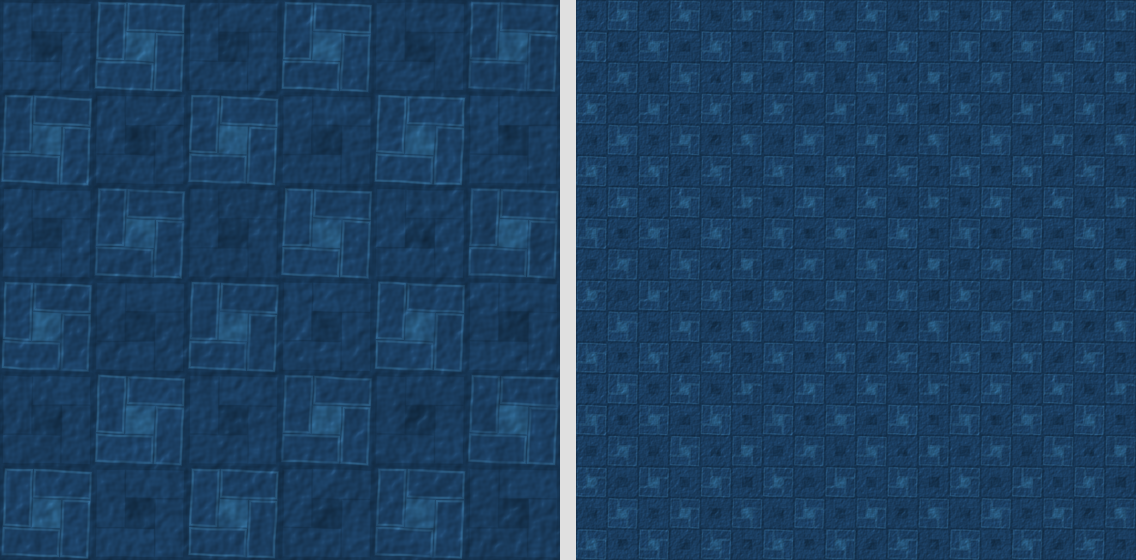
Left, the tile; right, the same tile 3 across and 3 down.
This pattern is drawn by a WebGL 1 fragment shader. Its source:

```glsl
precision highp float;
// Six by six checkerboard of embossed blue tiles. Each tile is a pinwheel of four
// blocks around a square, outlined in light or dark blue by box distances.
// Wrapping gradient noise adds the hammered relief, the wobble and the wear.
uniform vec2 u_resolution;

const float TILES = 6.0;           // repeats across and down, even for the checker
const float TILE_HALF = 0.472;     // half tile size, in cells
const float CORE_HALF = 0.158;     // half size of the central square
const float LIGHT_TURN = 0.040;    // clockwise lean of light tiles, radians
const float DARK_TURN = 0.012;
const float LINE_DEPTH = 0.016;    // outline position inside each block
const float LINE_HALF = 0.013;
const float GROOVE = 0.007;
const float WOBBLE = 0.012;
const float RELIEF = 0.40;
const float RELIEF_FREQ = 46.0;    // whole number of noise cells per canvas
const vec2 LIGHT_STEP = vec2(-0.0034, 0.0026);
const vec3 BASE = vec3(0.108, 0.248, 0.388);
const vec3 BRIGHT = vec3(0.185, 0.385, 0.535);
const vec3 CORE = vec3(0.160, 0.355, 0.505);
const vec3 SHADE = vec3(0.072, 0.178, 0.280);

float hash(vec2 p) {
  return fract(sin(dot(p, vec2(127.1, 311.7))) * 43758.55);
}

vec2 gradient(vec2 corner, float period) {
  float angle = 6.28318 * hash(mod(corner, period) + period);
  return vec2(cos(angle), sin(angle));
}

// Gradient noise on the unit square, wrapping after a whole period.
float noise(vec2 uv, float period) {
  vec2 p = uv * period;
  vec2 i = floor(p);
  vec2 f = p - i;
  vec2 w = f * f * f * (f * (f * 6.0 - 15.0) + 10.0);
  vec2 e = vec2(1.0, 0.0);
  float a = dot(gradient(i, period), f);
  float b = dot(gradient(i + e.xy, period), f - e.xy);
  float c = dot(gradient(i + e.yx, period), f - e.yx);
  float d = dot(gradient(i + e.xx, period), f - e.xx);
  return mix(mix(a, b, w.x), mix(c, d, w.x), w.y);
}

float height(vec2 uv) {
  return noise(uv, RELIEF_FREQ) + 0.45 * noise(uv, RELIEF_FREQ * 2.0);
}

float box(vec2 p, vec2 halfSize) {
  vec2 q = abs(p) - halfSize;
  return length(max(q, 0.0)) + min(max(q.x, q.y), 0.0);
}

// Distance to the nearest of four blocks, negative inside one.
float pinwheel(vec2 p) {
  float thin = 0.5 * (TILE_HALF - CORE_HALF);
  float wide = 0.5 * (TILE_HALF + CORE_HALF);
  float d = 1.0;
  for (int i = 0; i < 4; i++) {
    d = min(d, box(p - vec2(-wide, thin), vec2(thin, wide)));
    p = vec2(-p.y, p.x);
  }
  return d;
}

void main() {
  vec2 uv = gl_FragCoord.xy / u_resolution;
  float soft = max(0.010, TILES / min(u_resolution.x, u_resolution.y));

  // Cell, checker parity and gently leaning local coordinates
  vec2 cell = floor(uv * TILES);
  float light = 1.0 - mod(cell.x + cell.y, 2.0);
  float vary = hash(cell + 17.0) - 0.5;
  vec2 p = fract(uv * TILES) - 0.5;
  float edge = 0.5 - max(abs(p.x), abs(p.y));
  float turn = mix(DARK_TURN, LIGHT_TURN, light);
  float c = cos(turn);
  float s = sin(turn);
  p = vec2(c * p.x - s * p.y, s * p.x + c * p.y);
  p += WOBBLE * vec2(noise(uv, 18.0), noise(uv + 0.37, 18.0));

  // Masks for outlines, grooves and the central square
  float d = pinwheel(p);
  float line = 1.0 - smoothstep(LINE_HALF - soft, LINE_HALF + soft, abs(d + LINE_DEPTH));
  float groove = 1.0 - smoothstep(GROOVE - soft, GROOVE + soft, abs(d));
  float core = 1.0 - smoothstep(-soft, soft, box(p, vec2(CORE_HALF)));
  float outside = smoothstep(-soft, soft, box(p, vec2(TILE_HALF)));

  // Uneven dye and worn outlines
  float cloud = noise(uv, 13.0);
  float blotch = noise(uv + 0.21, 30.0);
  float wear = clamp(0.82 + 0.7 * blotch + 0.3 * vary, 0.3, 1.0);

  vec3 color = BASE * (0.98 + 0.10 * cloud + 0.05 * vary);
  color = mix(color, SHADE, 0.10 * (1.0 - light));
  float coreWear = clamp(mix(0.62, 0.85, light) + 0.8 * blotch, 0.2, 1.0);
  color = mix(color, mix(SHADE, CORE, light), core * coreWear);
  color = mix(color, BRIGHT, line * light * wear * 0.80);
  color = mix(color, SHADE, groove * wear * mix(0.60, 0.45, light));
  color = mix(color, SHADE, outside * 0.40);
  color = mix(color, SHADE, 0.45 * (1.0 - smoothstep(0.0, 0.035, edge)));

  // Relief lit from the upper left
  float slope = height(uv) - height(uv + LIGHT_STEP);
  color *= 1.0 + RELIEF * clamp(slope, -0.55, 0.75);
  color += vec3(0.035, 0.045, 0.050) * smoothstep(0.22, 0.60, slope);
  gl_FragColor = vec4(clamp(color, 0.0, 1.0), 1.0);
}
```
